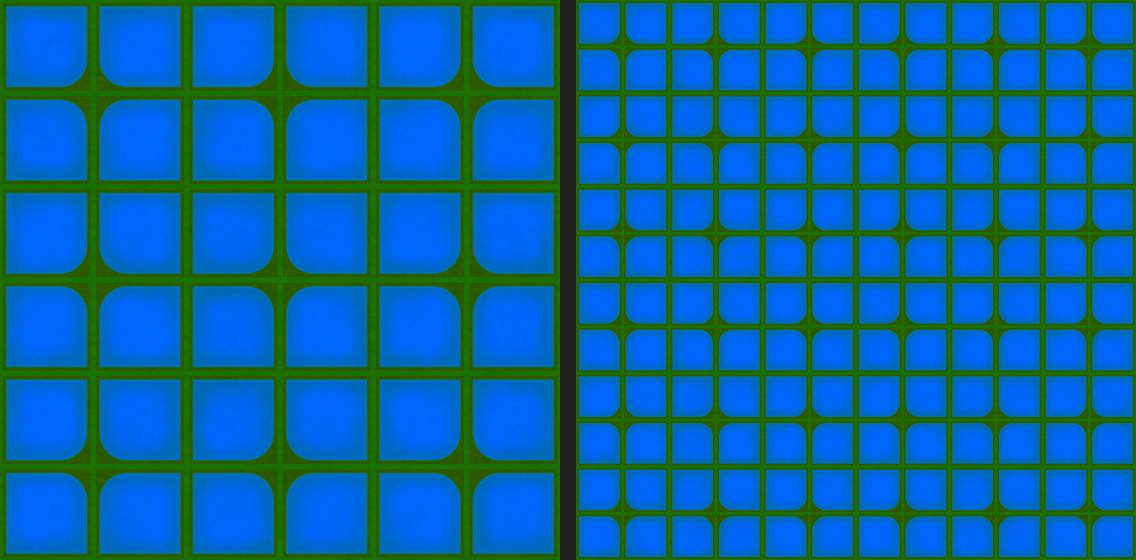
Left: one tile. Right: repeated 2 by 2.
Write a WebGL 2 fragment shader that draws this pattern.

```glsl
#version 300 es
precision highp float;

uniform vec2 u_resolution;
out vec4 fragColor;

float hash(vec2 p) {
    vec3 q = fract(p.xyx * vec3(0.1031, 0.1030, 0.0973));
    q += dot(q, q.yzx + 33.33);
    return fract((q.x + q.y) * q.z);
}

// Value noise that wraps after a whole number of lattice cells
float noise(vec2 uv, vec2 period) {
    vec2 p = uv * period;
    vec2 i = floor(p);
    vec2 f = fract(p);
    f = f * f * (3.0 - 2.0 * f);
    vec2 a = mod(i, period);
    vec2 b = mod(i + 1.0, period);
    return mix(mix(hash(a), hash(vec2(b.x, a.y)), f.x),
               mix(hash(vec2(a.x, b.y)), hash(b), f.x), f.y);
}

float roundedBox(vec2 p, float halfSize, float radius) {
    vec2 d = abs(p) - halfSize + radius;
    return min(max(d.x, d.y), 0.0) + length(max(d, 0.0)) - radius;
}

float fill(float dist, float aa) {
    return 1.0 - smoothstep(-aa, aa, dist);
}

void main() {
    const float REPEATS = 6.0;
    vec2 uv = gl_FragCoord.xy / u_resolution;
    vec2 id = floor(uv * REPEATS);
    vec2 cell = fract(uv * REPEATS) - 0.5;
    float aa = 0.75 * REPEATS / min(u_resolution.x, u_resolution.y);

    // Mirror alternate tiles so the round corners meet in fours
    vec2 p = cell * (1.0 - 2.0 * mod(id, 2.0));
    float radius = min(p.x, p.y) > 0.0 ? 0.29 : 0.004;
    float panel = roundedBox(p, 0.430, radius);
    float frame = roundedBox(p, 0.468, 0.004);

    float cloud = 0.65 * noise(uv, vec2(18.0)) + 0.35 * noise(uv, vec2(42.0));
    float grain = noise(uv, vec2(190.0)) - 0.5;
    float streaks = noise(uv, vec2(24.0, 150.0)) - 0.5;

    // Green grid and darker frame with a thin outline
    vec3 gridGreen = vec3(0.10, 0.44, 0.01);
    vec3 frameOlive = vec3(0.17, 0.35, 0.00);
    vec3 color = gridGreen + 0.02 * streaks;
    color = mix(color, frameOlive + 0.025 * grain + 0.02 * (cloud - 0.5), fill(frame, aa));
    color = mix(color, vec3(0.23, 0.27, 0.00), 0.7 * fill(abs(frame + 0.003) - 0.002, aa));

    // Faint rivets in the round corner
    vec2 corner = max(p.x, p.y) == p.x ? p : p.yx;
    float rivet = min(length(corner - vec2(0.446, 0.23)), length(corner - 0.446));
    color = mix(color, vec3(0.22, 0.42, 0.06), 0.5 * fill(rivet - 0.008, aa));

    // Glow brightens toward an off-centre middle, different in each tile
    vec2 shift = 0.05 * (vec2(hash(id + 3.0), hash(id + 17.0)) - 0.5);
    float depth = -roundedBox(cell - shift, 0.43, 0.30);
    float glow = smoothstep(-0.03, 0.23, depth + 0.09 * (cloud - 0.5));
    vec3 blue = mix(vec3(0.00, 0.41, 0.75), vec3(0.00, 0.40, 1.00), glow);
    blue.b -= 0.07 * (1.0 - cloud) * (0.6 + 0.4 * hash(id + 41.0));
    blue.yz += 0.012 * grain;

    // Bright inner rim and green edging
    blue += vec3(0.00, 0.02, 0.10) * smoothstep(-0.030, -0.008, panel);
    color = mix(color, gridGreen, fill(panel - 0.010, aa));
    color = mix(color, blue, fill(panel, aa));

    fragColor = vec4(clamp(color, 0.0, 1.0), 1.0);
}
```
